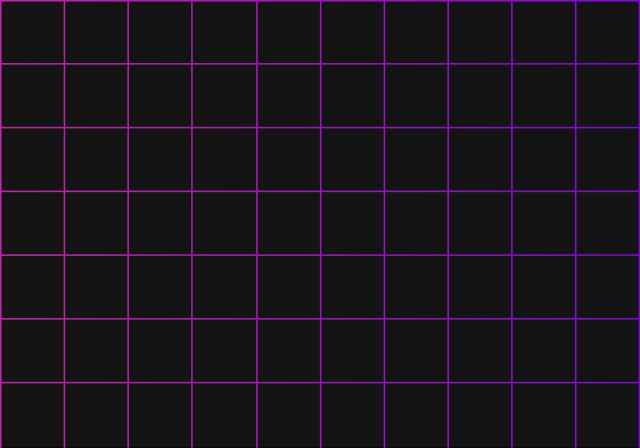
Write a WebGL 1 fragment shader that draws this pattern.

```glsl
precision highp float;
// Thin square grid on near-black, its lines fading from magenta to violet.

uniform vec2 u_resolution;

// Lengths are in units of 1/512 of the canvas width.
#define UNITS 512.0
#define PITCH_X 51.15
#define PITCH_Y 51.0
#define LINE_WIDTH 1.25
#define LAST_ROW_LINE 6.0
#define BACKGROUND vec3(0.078, 0.080, 0.078)
#define MAGENTA vec3(0.74, 0.155, 0.64)
#define VIOLET vec3(0.49, 0.04, 0.82)
#define BOTTOM_SHADE 0.45

// Box-filtered coverage of a line whose centre lies at the given distance.
float lineCoverage(float distanceToCentre, float pixel) {
  float overlap = 0.5 * (LINE_WIDTH + pixel) - distanceToCentre;
  return clamp(overlap / pixel, 0.0, min(1.0, LINE_WIDTH / pixel));
}

// Columns rest on whole units, so their spacing varies very slightly.
float columnCentre(float x) {
  float index = floor(x / PITCH_X + 0.5);
  return max(floor(index * PITCH_X + 0.4) + 0.55, 0.5 * LINE_WIDTH);
}

// Rows are evenly spaced from the top; the first stays inside the canvas.
float rowCentre(float y) {
  float index = min(floor(y / PITCH_Y + 0.5), LAST_ROW_LINE);
  return max(index * PITCH_Y + 0.08, 0.5 * LINE_WIDTH);
}

void main() {
  float pixel = UNITS / u_resolution.x;
  float x = gl_FragCoord.x * pixel;
  float fromBottom = gl_FragCoord.y * pixel;
  float fromTop = (u_resolution.y - gl_FragCoord.y) * pixel;

  // Grid lines
  float column = lineCoverage(abs(x - columnCentre(x)), pixel);
  float row = lineCoverage(abs(fromTop - rowCentre(fromTop)), pixel);
  float grid = max(column, row);

  // Horizontal fade of the line colour
  vec3 lineColor = mix(MAGENTA, VIOLET, x / UNITS);

  // Darker sliver along the bottom edge
  float edge = clamp((1.0 - fromBottom) / pixel + 0.5, 0.0, 1.0);
  vec3 ground = BACKGROUND * mix(1.0, BOTTOM_SHADE, edge);

  gl_FragColor = vec4(mix(ground, lineColor, grid), 1.0);
}
```
